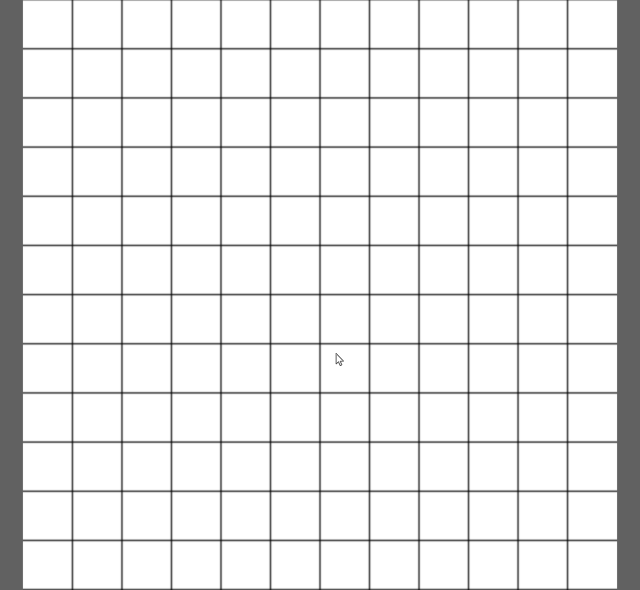
Give the GLSL for this pattern, as a Shadertoy shader.

```glsl
// Lengths are fractions of the canvas height
const float ROWS = 12.0;
const float COLUMNS = 12.0;
const float SHEET_HALF_WIDTH = 0.5035;
const float ROW_SHIFT = 0.0007;
const float LINE_WIDTH = 0.0021;
const float LINE_BLUR = 0.00127;

const vec3 MARGIN_COLOR = vec3(0.38);
const vec3 PAPER_COLOR = vec3(1.0);
const vec3 INK_COLOR = vec3(0.0);
const vec3 POINTER_INK = vec3(0.22);

const vec2 POINTER_TIP = vec2(0.0273, 0.4011);
const float POINTER_SIZE = 0.0207;
const float POINTER_STROKE = 0.0014;
const int CORNERS = 7;
const vec2 POINTER[CORNERS] = vec2[CORNERS](
    vec2(0.0, 0.0), vec2(0.0, -0.86), vec2(0.19, -0.70), vec2(0.34, -1.0),
    vec2(0.47, -0.94), vec2(0.34, -0.65), vec2(0.60, -0.63));

// Ink density of a thin line with a soft Gaussian profile
float softLine(float d, float pixel) {
    float sigma = max(LINE_BLUR, 0.5 * pixel);
    return min(1.0, LINE_WIDTH / (2.5066 * sigma) * exp(-0.5 * d * d / (sigma * sigma)));
}

// Signed distance to the arrow outline, negative inside
float pointerDistance(vec2 p) {
    float nearest = dot(p, p);
    float side = 1.0;
    for (int i = 0; i < CORNERS; i++) {
        vec2 a = POINTER[i];
        vec2 b = POINTER[(i + 1) % CORNERS];
        vec2 edge = b - a;
        vec2 w = p - a;
        vec2 offset = w - edge * clamp(dot(w, edge) / dot(edge, edge), 0.0, 1.0);
        nearest = min(nearest, dot(offset, offset));
        bvec3 crossing = bvec3(p.y >= a.y, p.y < b.y, edge.x * w.y > edge.y * w.x);
        if (all(crossing) || all(not(crossing))) side = -side;
    }
    return side * sqrt(nearest);
}

void mainImage(out vec4 fragColor, in vec2 fragCoord) {
    float pixel = 1.0 / iResolution.y;
    vec2 p = vec2(fragCoord.x - 0.5 * iResolution.x, fragCoord.y) * pixel;

    // Ruled grid: inner column lines only, row lines across the sheet
    float cellWidth = 2.0 * SHEET_HALF_WIDTH / COLUMNS;
    float lastColumn = 0.5 * COLUMNS - 1.0;
    float column = clamp(round(p.x / cellWidth), -lastColumn, lastColumn);
    float columnInk = softLine(p.x - column * cellWidth, pixel);
    float rowPhase = (p.y - ROW_SHIFT) * ROWS;
    float rowInk = softLine((rowPhase - round(rowPhase)) / ROWS, pixel);
    float paper = (1.0 - columnInk) * (1.0 - rowInk);
    vec3 color = mix(INK_COLOR, PAPER_COLOR, paper);

    // Outlined arrow
    float arrow = POINTER_SIZE * pointerDistance((p - POINTER_TIP) / POINTER_SIZE);
    float fill = 1.0 - smoothstep(-0.5 * pixel, 0.5 * pixel, arrow);
    float stroke = clamp((0.5 * POINTER_STROKE - abs(arrow)) / pixel + 0.5, 0.0, 1.0);
    color = mix(color, PAPER_COLOR, fill);
    color = mix(color, POINTER_INK, stroke);

    // Side margins
    float margin = smoothstep(-0.7 * pixel, 0.7 * pixel, abs(p.x) - SHEET_HALF_WIDTH);
    color = mix(color, MARGIN_COLOR, margin);

    fragColor = vec4(color, 1.0);
}
```
